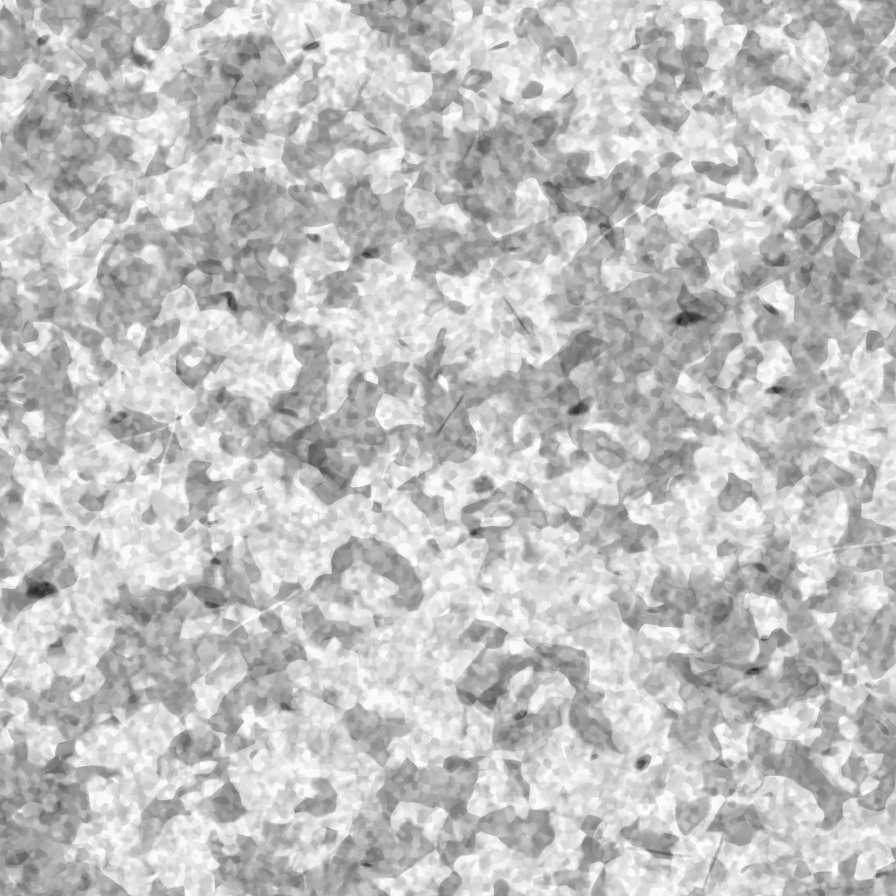
This texture is drawn by a three.js fragment shader. Its source:

```glsl
varying vec2 vUv;

vec2 hash2(vec2 p) {
  vec3 q = fract(vec3(p.xyx) * vec3(0.1031, 0.1030, 0.0973));
  q += dot(q, q.yzx + 33.33);
  return fract((q.xx + q.yz) * q.zy);
}

// Cellular noise: one random tone per grain, blended across grain borders
float grainTone(vec2 p, float crispness, float seed) {
  vec2 cell = floor(p);
  vec2 local = fract(p);
  float toneSum = 0.0;
  float weightSum = 0.0;
  for (int y = -1; y <= 1; y++) {
    for (int x = -1; x <= 1; x++) {
      vec2 offset = vec2(float(x), float(y));
      vec2 id = cell + offset + seed;
      vec2 toGrain = offset + hash2(id) - local;
      float weight = exp(-crispness * dot(toGrain, toGrain));
      toneSum += weight * hash2(id + 71.0).x;
      weightSum += weight;
    }
  }
  return toneSum / weightSum;
}

// Layered sines that make grain borders ragged
vec2 raggedWarp(vec2 p) {
  vec2 broad = sin(p.yx * vec2(37.0, 41.0) + 2.0 * sin(p * 23.0));
  vec2 fine = sin(p.yx * vec2(131.0, 117.0) + 2.5 * sin(p * 89.0));
  return 0.006 * broad + 0.0022 * fine;
}

// Sparse tilted ellipses, at most one per grid cell
float flecks(vec2 p, float density, float chance, float radius, float seed) {
  vec2 id = floor(p * density) + seed;
  vec2 pick = hash2(id);
  vec2 center = 0.3 + 0.4 * hash2(id + 19.0);
  vec2 d = (fract(p * density) - center) / density;
  float angle = 1.4 * (pick.y - 0.5);
  d = mat2(cos(angle), -sin(angle), sin(angle), cos(angle)) * d;
  float size = radius * mix(0.5, 1.0, hash2(id + 43.0).x);
  float dist = length(d * vec2(0.65, 1.25)) / size;
  return step(pick.x, chance) * (1.0 - smoothstep(0.45, 1.2, dist));
}

// Short hairline scratch with tapered ends
float scratch(vec2 p, vec2 center, float angle, float halfLength, float width) {
  vec2 axis = vec2(cos(angle), sin(angle));
  vec2 d = p - center;
  float along = dot(d, axis);
  float across = dot(d, vec2(-axis.y, axis.x)) + 0.002 * sin(along * 60.0);
  float taper = 1.0 - smoothstep(0.6, 1.0, abs(along) / halfLength);
  return taper * (1.0 - smoothstep(0.3 * width, width, abs(across)));
}

float scratches(vec2 p, float seed) {
  float amount = 0.0;
  for (int i = 0; i < 5; i++) {
    vec2 key = vec2(float(i) * 7.0, seed);
    vec2 shape = hash2(key + 5.0);
    float halfLength = mix(0.03, 0.07, shape.y);
    amount = max(amount, scratch(p, hash2(key), 3.14159 * shape.x, halfLength, 0.0025));
  }
  return amount;
}

void main() {
  const float paleStone = 0.865;
  const float greyStone = 0.665;
  vec2 p = vUv + raggedWarp(vUv);

  // Grain layers from broad clusters down to crystal dust
  float cluster = grainTone(p * 9.0, 9.0, 3.0);
  float patchTone = grainTone(p * 25.0, 15.0, 113.0);
  float crystal = grainTone(p * 56.0, 12.0, 237.0);
  float dust = grainTone(vUv * 135.0, 9.0, 411.0);

  // Grey mineral patches on pale stone
  float mineral = 0.30 * cluster + 0.42 * patchTone + 0.28 * crystal;
  float greyMask = smoothstep(0.42, 0.57, mineral);
  float tone = mix(paleStone, greyStone, greyMask);
  tone -= 0.12 * smoothstep(0.69, 0.84, mineral);

  // Mottling inside the patches
  tone += 0.15 * (grainTone(p * 78.0, 10.0, 531.0) - 0.5);
  tone += 0.17 * (dust - 0.5);
  tone -= 0.10 * (crystal - 0.5);

  // Rare dark and white inclusions, then hairlines
  tone -= 0.36 * flecks(p, 10.0, 0.13, 0.012, 17.0);
  tone -= 0.22 * flecks(p, 23.0, 0.10, 0.007, 59.0);
  tone += 0.14 * flecks(p, 27.0, 0.10, 0.006, 83.0);
  tone -= 0.16 * scratches(vUv, 31.0);
  tone += 0.12 * scratches(vUv, 67.0);

  gl_FragColor = vec4(vec3(clamp(tone, 0.12, 0.98)), 1.0);
}
```
